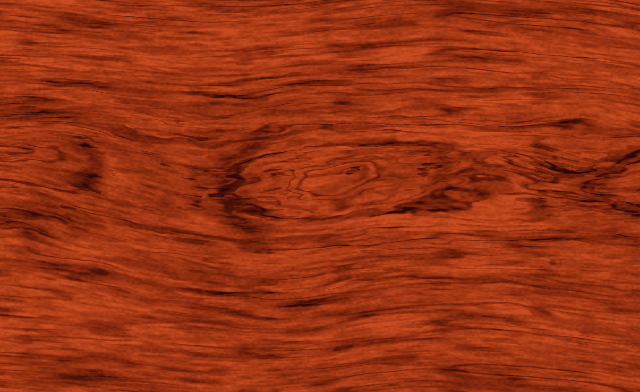
A WebGL 1 fragment shader for this texture:

```glsl
precision highp float;
// Polished red-brown wood with long horizontal grain around elongated heart loops.
// A warped ring field bends the grain; stretched noise along that field gives
// the bands, thin broken growth lines, pores and charred heart marks.

uniform vec2 u_resolution;

float hash(vec2 p) {
  vec3 q = fract(vec3(p.xyx) * 0.1031);
  q += dot(q, q.yzx + 33.33);
  return fract((q.x + q.y) * q.z);
}

float noise(vec2 p) {
  vec2 cell = floor(p);
  vec2 f = fract(p);
  f = f * f * (3.0 - 2.0 * f);
  float low = mix(hash(cell), hash(cell + vec2(1.0, 0.0)), f.x);
  float high = mix(hash(cell + vec2(0.0, 1.0)), hash(cell + 1.0), f.x);
  return mix(low, high, f.y);
}

float fbm(vec2 p) {
  float sum = 0.0;
  float weight = 0.5;
  for (int i = 0; i < 4; i++) {
    sum += weight * noise(p);
    p = p * 2.03 + 17.3;
    weight *= 0.5;
  }
  return sum / 0.9375;
}

// Thin line where the noise crosses its middle value
float vein(vec2 p, float width) {
  return 1.0 - smoothstep(0.0, width, abs(2.0 * noise(p) - 1.0));
}

// Small knot: a dark core inside a faint ring
float knot(vec2 offset, float radius) {
  float r = length(offset * vec2(0.8, 1.0)) / radius;
  float core = 1.0 - smoothstep(0.2, 0.6, r);
  float ring = 1.0 - smoothstep(0.0, 0.25, abs(r - 1.0));
  return core + 0.4 * ring * smoothstep(-0.5, 0.5, (offset.x + offset.y) / radius);
}

// Quadratic ramp from deep brown (0) to bright orange (1)
vec3 woodColor(float t) {
  return vec3(0.33, 0.08, 0.03) + t * vec3(0.41, 0.15, 0.02)
       + t * t * vec3(0.0, 0.04, 0.06);
}

void main() {
  vec2 p = gl_FragCoord.xy / u_resolution.y;

  // Height above the heart line, bent by slow and fine waves
  float height = p.y - 0.56 + 0.035 * (p.x - 0.8);
  float heart = exp(-18.0 * height * height);
  height += 0.09 * (noise(p * vec2(1.7, 2.2) + 4.0) - 0.5);
  height += (0.015 + 0.04 * heart) * (noise(p * vec2(4.0, 7.0) + 9.0) - 0.5);
  vec2 along = vec2(p.x, height + 1.0);

  // Fine fibre, specks and short pores
  float fibre = noise(along * vec2(24.0, 175.0));
  float thread = noise(along * vec2(55.0, 260.0) + 90.0);
  float speck = noise(p * vec2(150.0, 230.0));
  float pores = smoothstep(0.62, 0.85, noise(along * vec2(16.0, 140.0) + 70.0));

  // Ring field: loops at the heart, nearly straight far from it, frayed by fibres
  float pinch = 0.08 * sin(3.14159 * (p.x - 0.9) / 0.88);
  float ring = length(vec2(pinch, height)) + 0.15 * height + 1.0;
  ring += (0.006 + 0.05 * heart) * (fbm(p * vec2(6.0, 17.0)) - 0.5);
  ring += (0.003 + 0.011 * heart) * (noise(along * vec2(13.0, 100.0) + 20.0) - 0.5);
  vec2 grain = vec2(p.x, ring);

  // Broad tones and bands
  float broad = fbm(p * vec2(1.8, 3.0) + 30.0);
  float band = fbm(grain * vec2(1.6, 24.0));
  float streak = noise(grain * vec2(6.0, 95.0) + 51.0);

  // Broken growth lines in three sizes, cut into dashes by the fibre
  float dash = 0.55 + 0.9 * smoothstep(0.25, 0.75, 0.5 * (fibre + thread));
  float gaps = smoothstep(0.3, 0.65, noise(grain * vec2(5.0, 48.0) + 12.0));
  float lines = vein(grain * vec2(2.2, 52.0) + 3.0, 0.28) * gaps;
  float fineGaps = smoothstep(0.35, 0.7, noise(grain * vec2(8.0, 60.0) + 25.0));
  float fineLines = vein(grain * vec2(4.0, 80.0) + 41.0, 0.4) * fineGaps;
  float hairs = vein(grain * vec2(6.5, 105.0) + 77.0, 0.5);
  hairs *= smoothstep(0.4, 0.75, noise(grain * vec2(9.0, 40.0) + 33.0));

  // Charred marks with ragged ends near the heart
  float core = exp(-60.0 * height * height);
  float ragged = 0.5 * (fibre - 0.5) + 0.4 * (streak - 0.5) + 0.2 * (thread - 0.5);
  float char = smoothstep(0.74, 0.86, noise(grain * vec2(5.5, 38.0) + 8.0) + ragged);
  float arc = 1.0 - smoothstep(0.002, 0.007, abs(ring - 1.082 + 0.012 * ragged));
  arc *= smoothstep(0.55, 0.7, noise(p * vec2(6.0, 9.0) + 63.0) + 0.6 * ragged);
  float marks = max(char * core, arc * heart);

  float knots = knot(p - vec2(1.41, 0.33), 0.017)
              + 0.5 * knot(p - vec2(1.48, 0.12), 0.014);

  float tone = 0.86 + 0.36 * (broad - 0.5) + 0.42 * (band - 0.5);
  tone += 0.2 * (streak - 0.5) + 0.34 * (fibre - 0.5);
  tone += 0.22 * (thread - 0.5) + 0.2 * (speck - 0.5);
  tone -= dash * (0.5 * lines + 0.4 * fineLines + 0.28 * hairs) + 0.22 * pores;
  tone -= 0.6 * marks + 0.45 * knots;

  gl_FragColor = vec4(woodColor(clamp(tone, -0.4, 1.1)), 1.0);
}
```
